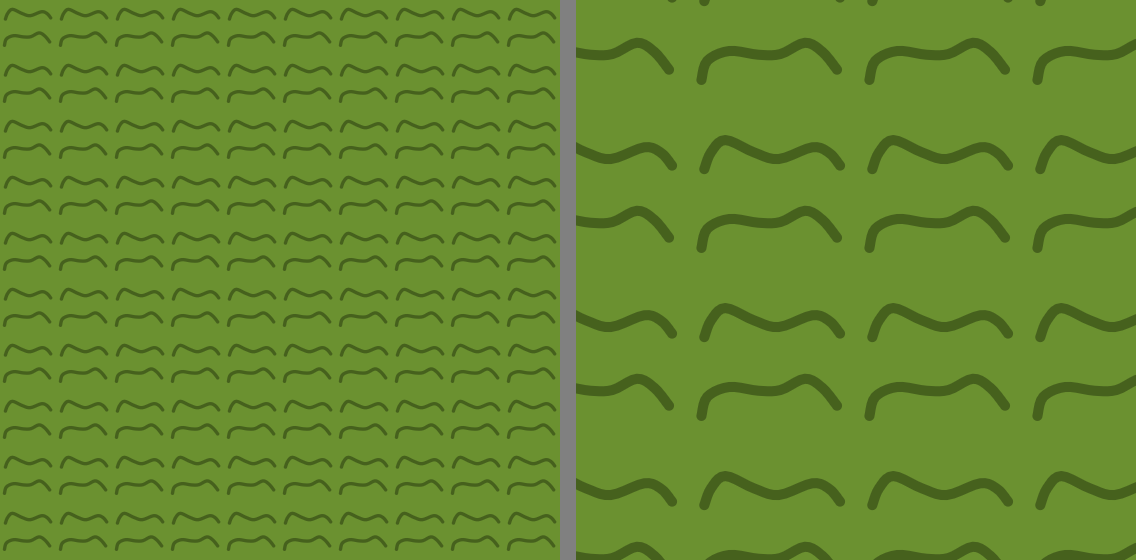
Left, the full canvas; right, a detail of the centre.
Write a Shadertoy shader that draws this pattern.

```glsl
// Ten by ten identical cells on a flat green ground, each with two wavy pen strokes.
// Every stroke is a Catmull-Rom curve with round ends, drawn from the distance
// to short straight pieces. Strokes stay inside their cell, so the pattern tiles.

const float REPEATS = 10.0;
const float HALF_WIDTH = 0.030;   // stroke half width, in cells
const int PIECES = 5;             // straight pieces per curve span
const int KNOTS = 8;
const vec3 GROUND = vec3(0.42, 0.57, 0.19);
const vec3 INK = vec3(0.275, 0.38, 0.115);

// Stroke knots in cell units, y measured downward from the cell top
const vec2 UPPER_STROKE[KNOTS] = vec2[KNOTS](
    vec2(0.097, 0.340), vec2(0.137, 0.240), vec2(0.222, 0.167), vec2(0.392, 0.240),
    vec2(0.540, 0.280), vec2(0.740, 0.210), vec2(0.840, 0.243), vec2(0.905, 0.319));
const vec2 LOWER_STROKE[KNOTS] = vec2[KNOTS](
    vec2(0.080, 0.809), vec2(0.115, 0.695), vec2(0.245, 0.637), vec2(0.418, 0.659),
    vec2(0.550, 0.655), vec2(0.696, 0.588), vec2(0.800, 0.642), vec2(0.887, 0.748));

float segmentDistance(vec2 p, vec2 a, vec2 b) {
    vec2 ab = b - a;
    float t = clamp(dot(p - a, ab) / dot(ab, ab), 0.0, 1.0);
    return length(p - a - t * ab);
}

vec2 catmullRom(vec2 a, vec2 b, vec2 c, vec2 d, float t) {
    return b + 0.5 * t * (c - a + t * (2.0 * a - 5.0 * b + 4.0 * c - d
                        + t * (3.0 * (b - c) + d - a)));
}

float strokeDistance(vec2 p, vec2 knots[KNOTS]) {
    float nearest = 1.0;
    vec2 previous = knots[0];
    for (int i = 0; i < KNOTS - 1; i++) {
        vec2 before = knots[max(i - 1, 0)];
        vec2 after = knots[min(i + 2, KNOTS - 1)];
        for (int j = 1; j <= PIECES; j++) {
            float t = float(j) / float(PIECES);
            vec2 current = catmullRom(before, knots[i], knots[i + 1], after, t);
            nearest = min(nearest, segmentDistance(p, previous, current));
            previous = current;
        }
    }
    return nearest;
}

void mainImage(out vec4 fragColor, in vec2 fragCoord) {
    // Position inside the repeated cell, top-down
    vec2 cell = fract(fragCoord / iResolution.xy * REPEATS);
    cell.y = 1.0 - cell.y;

    // Both strokes, with an edge one pixel soft
    float edge = min(strokeDistance(cell, UPPER_STROKE),
                     strokeDistance(cell, LOWER_STROKE)) - HALF_WIDTH;
    float pixel = REPEATS / min(iResolution.x, iResolution.y);
    float coverage = clamp(0.5 - edge / pixel, 0.0, 1.0);

    fragColor = vec4(mix(GROUND, INK, coverage), 1.0);
}
```
